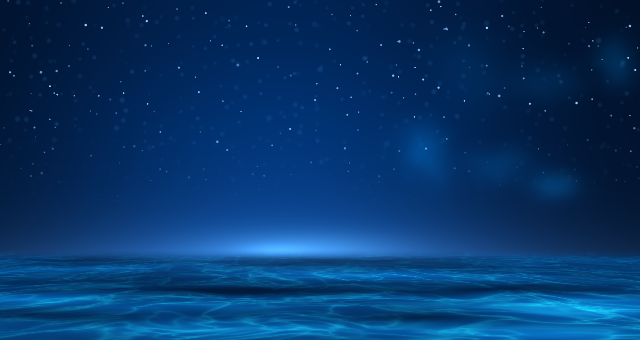
Write a Shadertoy shader that draws this background.

```glsl
// Night sky over a glowing sea: a vignetted blue gradient with haze on the horizon,
// hashed star layers and soft teal wisps. The water is perspective-stretched ridged
// noise, lit by broad bands of light and shade.

#define HORIZON 0.25
#define STAR_GAIN 0.85
#define RIPPLE_GAIN 0.85
#define NIGHT vec3(0.004, 0.055, 0.14)
#define SKY_BLUE vec3(0.0, 0.205, 0.47)
#define HAZE vec3(0.18, 0.27, 0.38)
#define WISP vec3(0.0, 0.15, 0.23)
#define DEEP_WATER vec3(0.005, 0.10, 0.23)
#define LIT_WATER vec3(0.02, 0.40, 0.75)
#define CYAN vec3(0.10, 0.86, 1.0)

float hash(vec2 p) {
    vec3 q = fract(vec3(p.xyx) * 0.1031);
    q += dot(q, q.yzx + 33.33);
    return fract((q.x + q.y) * q.z);
}

float noise(vec2 p) {
    vec2 i = floor(p), f = fract(p);
    f = f * f * (3.0 - 2.0 * f);
    return mix(mix(hash(i), hash(i + vec2(1, 0)), f.x),
               mix(hash(i + vec2(0, 1)), hash(i + vec2(1, 1)), f.x), f.y);
}

float fbm(vec2 p) {
    float sum = 0.0, amp = 0.5;
    for (int i = 0; i < 4; i++) {
        sum += amp * noise(p);
        p = p * 2.03 + 17.3;
        amp *= 0.5;
    }
    return sum;
}

// Soft elliptical spot
float blob(vec2 p, vec2 center, vec2 radius) {
    vec2 d = (p - center) / radius;
    return exp(-dot(d, d));
}

// One disc per grid cell, kept with the given chance
float starLayer(vec2 p, float cell, float radius, float chance, float seed) {
    vec2 id = floor(p / cell);
    vec2 key = id + seed;
    vec2 pos = 0.2 + 0.6 * vec2(hash(key + 3.7), hash(key + 71.3));
    float dist = length(p - (id + pos) * cell);
    float size = radius * mix(0.65, 1.15, hash(key + 29.1));
    float light = 0.25 + 0.75 * hash(key + 53.9);
    return step(hash(key), chance) * light * smoothstep(size, size * 0.3, dist);
}

vec3 sky(vec2 uv, vec2 p) {
    float across = blob(vec2(uv.x, 0.0), vec2(0.44, 0.0), vec2(0.38, 1.0));
    float fade = 1.0 - 0.45 * smoothstep(0.5, 1.05, uv.y);
    vec3 col = mix(NIGHT, SKY_BLUE, across * fade);

    // Haze and the bright core on the horizon
    float height = max(uv.y - HORIZON, 0.0);
    col += HAZE * exp(-height / 0.10) * (0.25 + 0.75 * across);
    col += vec3(0.13, 0.20, 0.20) * blob(uv, vec2(0.47, 0.265), vec2(0.14, 0.05));
    col += vec3(0.06, 0.12, 0.13) * blob(uv, vec2(0.43, 0.262), vec2(0.05, 0.02));

    // Wisps on the right
    vec2 w = uv + 0.05 * (vec2(fbm(p * 7.0), fbm(p * 7.0 + 9.0)) - 0.47);
    float wisps = 0.8 * blob(w, vec2(0.664, 0.55), vec2(0.035, 0.08))
                + 0.8 * blob(w, vec2(0.872, 0.45), vec2(0.04, 0.04))
                + 0.5 * blob(w, vec2(0.78, 0.51), vec2(0.05, 0.05))
                + 0.7 * blob(w, vec2(0.97, 0.82), vec2(0.035, 0.07))
                + 0.4 * blob(w, vec2(0.85, 0.76), vec2(0.05, 0.06))
                + 0.3 * blob(w, vec2(0.74, 0.80), vec2(0.05, 0.12));
    col += WISP * wisps;

    // Sharp stars over faint out-of-focus discs
    float stars = 0.0, discs = 0.0;
    for (int i = 0; i < 3; i++) {
        float k = float(i);
        stars += starLayer(p + k * 0.37, 0.075 - 0.012 * k, 0.0052 - 0.0007 * k, 0.23, 11.0 + k * 40.0);
        discs += starLayer(p + k * 0.53, 0.05 + 0.01 * k, 0.009 + 0.001 * k, 0.4, 200.0 + k * 30.0);
    }
    float rise = smoothstep(0.36, 0.75, uv.y);
    return col + rise * (stars * STAR_GAIN * vec3(0.75, 0.9, 1.0) + discs * vec3(0.035, 0.075, 0.10));
}

vec3 water(vec2 uv, vec2 p) {
    float depth = max(HORIZON - uv.y, 0.0);
    float nearness = smoothstep(0.0, 0.09, depth);
    vec2 q = vec2((p.x - 0.9) * 1.4 / (depth + 0.08), 9.0 * log(depth + 0.06));
    q += 1.2 * (vec2(noise(q * 0.7), noise(q * 0.7 + 31.0)) - 0.5);

    // Broad bands of light and shade
    float light = 0.38 + 0.75 * (fbm(q * vec2(0.22, 0.6) + 5.0) - 0.47);
    light += 0.35 * blob(uv, vec2(0.04, 0.12), vec2(0.10, 0.016))
           + 0.35 * blob(uv, vec2(0.52, 0.19), vec2(0.24, 0.013))
           + 0.25 * blob(uv, vec2(0.17, 0.21), vec2(0.16, 0.012))
           + 0.30 * blob(uv, vec2(0.32, 0.10), vec2(0.20, 0.015))
           + 0.60 * blob(uv, vec2(0.92, 0.09), vec2(0.17, 0.035))
           + 0.45 * blob(uv, vec2(0.85, 0.015), vec2(0.22, 0.025))
           + 0.30 * blob(uv, vec2(0.35, 0.03), vec2(0.22, 0.025));
    light -= 0.35 * blob(uv, vec2(0.10, 0.07), vec2(0.16, 0.018))
           + 0.35 * blob(uv, vec2(0.37, 0.145), vec2(0.20, 0.014))
           + 0.40 * blob(uv, vec2(0.68, 0.065), vec2(0.13, 0.016))
           + 0.30 * blob(uv, vec2(0.85, 0.15), vec2(0.20, 0.016));
    light = clamp(light, 0.0, 1.2);

    // Thin bright crests
    float crest = pow(1.0 - abs(2.0 * fbm(q * 0.9) - 0.94), 9.0);
    float fine = pow(1.0 - abs(2.0 * noise(q * vec2(1.7, 2.1) + 8.0) - 1.0), 4.0);
    float ripple = (0.65 * crest + 0.35 * fine) * light * mix(0.45, 1.0, nearness);
    vec3 col = mix(DEEP_WATER, LIT_WATER, min(light, 1.0));
    col = mix(col, CYAN, clamp(RIPPLE_GAIN * ripple + 0.5 * max(light - 0.75, 0.0), 0.0, 1.0));

    // Reflected glow just below the horizon
    float center = blob(vec2(uv.x, 0.0), vec2(0.47, 0.0), vec2(0.28, 1.0));
    return col + vec3(0.10, 0.16, 0.22) * center * exp(-depth / 0.025);
}

void mainImage(out vec4 fragColor, in vec2 fragCoord) {
    vec2 uv = fragCoord / iResolution.xy;
    vec2 p = fragCoord / iResolution.y;
    float above = smoothstep(HORIZON - 0.018, HORIZON + 0.018, uv.y);
    vec3 col = mix(water(uv, p), sky(uv, p), above);
    fragColor = vec4(clamp(col, 0.0, 1.0), 1.0);
}
```
